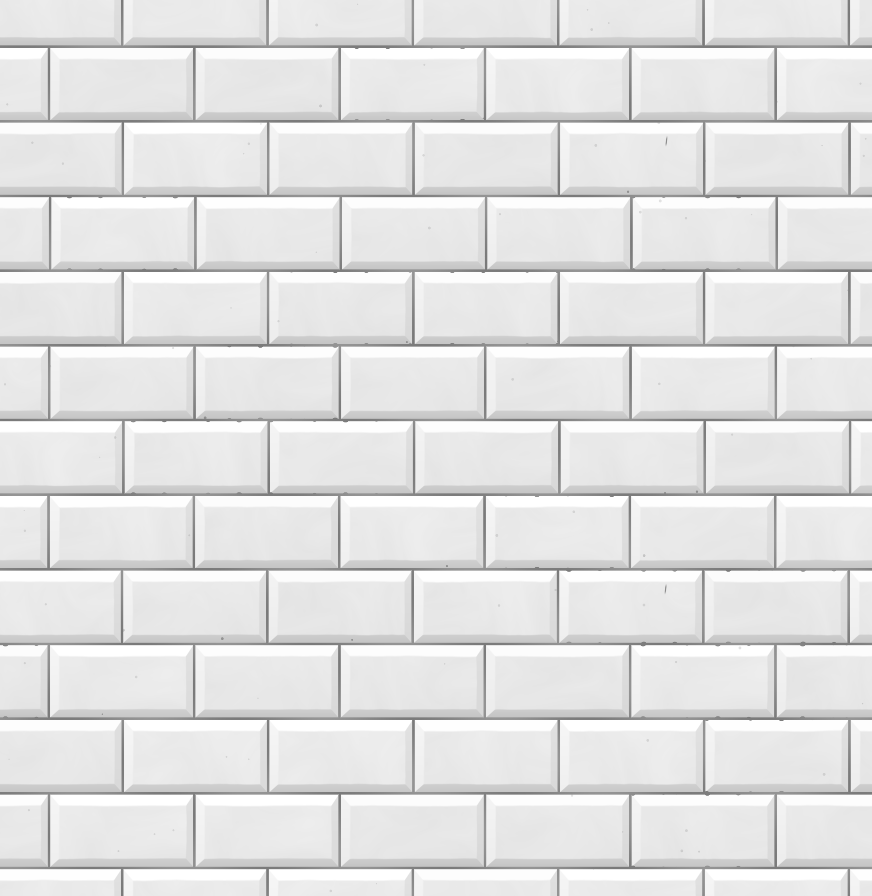
Write a Shadertoy shader that draws this texture.

```glsl
// Glossy white bevelled wall tiles in running bond with thin grey joints and faint wear.

const vec2 GRID = vec2(6.0, 12.0);      // tiles across, rows up
const float ASPECT = 1.945;             // tile width over tile height
const float TAU = 6.2831853;
const float JOINT_HALF = 0.017;         // lengths are in tile heights
const vec4 BEVEL = vec4(0.14, 0.11, 0.125, 0.165); // left, right, bottom, top

const vec3 FACE = vec3(0.910);
const vec3 TOP_LIGHT = vec3(0.995);
const vec3 BOTTOM_SHADE = vec3(0.790);
const vec3 LEFT_LIGHT = vec3(0.945);
const vec3 RIGHT_SHADE = vec3(0.865);
const vec3 JOINT = vec3(0.530);
const vec3 CHIP = vec3(0.450);

float hash(vec2 p) {
    vec3 q = fract(vec3(p.xyx) * 0.1031);
    q += dot(q, q.yzx + 33.33);
    return fract((q.x + q.y) * q.z);
}

// Soft coverage of everything closer than r
float cover(float d, float r, float soft) {
    return 1.0 - smoothstep(r - soft, r + soft, d);
}

// Cloudy glaze from warped sines, about -1 to 1
float glaze(vec2 p, float seed) {
    float s = 0.0, a = 0.5;
    for (int i = 0; i < 4; i++) {
        p = mat2(1.5, 0.9, -0.9, 1.5) * p + seed * 19.0;
        p += 0.6 * sin(p.yx * 1.3);
        s += a * sin(p.x) * sin(p.y);
        a *= 0.65;
    }
    return s;
}

// Sparse pinholes, one candidate in each cell of a wrapping grid
float specks(vec2 uv, float cells, float soft) {
    vec2 g = uv * cells;
    vec2 id = mod(floor(g), cells);
    vec2 centre = 0.2 + 0.6 * vec2(hash(id + 3.0), hash(id + 71.0));
    float present = step(0.955, hash(id + 29.0));
    float radius = mix(0.03, 0.08, hash(id + 47.0));
    return present * cover(length(fract(g) - centre), radius, soft);
}

// Mitred bevels around a flat face; q holds distances to left, right, bottom, top
vec3 tileColor(vec4 q, float wobble, float soft) {
    vec4 d = q / BEVEL;
    float side = min(d.x, d.y), cap = min(d.z, d.w);
    vec3 sideColor = q.x < q.y ? LEFT_LIGHT : RIGHT_SHADE;
    vec3 capColor = q.z < q.w ? BOTTOM_SHADE : TOP_LIGHT;
    sideColor += 0.03 * (q.z - 0.5);
    capColor += q.z < q.w ? 0.04 * (d.z - 0.5) : 0.0;
    vec3 bevel = mix(sideColor, capColor, smoothstep(-soft, soft, side - cap));
    vec3 face = FACE + 0.022 * (q.z - 0.5) + 0.016 * wobble;
    float edge = min(side, cap) + 0.07 * wobble;
    return mix(bevel, face, smoothstep(1.0 - soft, 1.0 + soft, edge));
}

void mainImage(out vec4 fragColor, in vec2 fragCoord) {
    vec2 uv = fragCoord / iResolution.xy;
    float px = GRID.y / iResolution.y;

    // Running bond with a slight shift in every row
    vec2 p = uv * GRID - vec2(0.0, 0.375);
    float row = mod(floor(p.y), GRID.y);
    p.x -= 0.34 + 0.505 * mod(row, 2.0) + 0.012 * (hash(vec2(row, 5.0)) - 0.5);
    vec2 id = vec2(mod(floor(p.x), GRID.x), row);
    vec2 t = fract(p);
    vec4 q = vec4(t.x * ASPECT, (1.0 - t.x) * ASPECT, t.y, 1.0 - t.y);

    // Tile body, each with its own tone and glaze
    float seed = hash(id + 11.0);
    float wobble = glaze(vec2(q.x, q.z) * 1.6, seed);
    vec3 color = tileColor(q, wobble, 0.07 + 2.0 * px);
    color += 0.014 * (seed - 0.5);

    // Hairline crack below the top bevel of a few tiles
    float crackHere = step(abs(mod(row, 6.0) - 3.0), 0.5) * step(mod(id.x + 1.0, 4.0), 0.5);
    float crackX = abs(t.x - 0.74 - 0.06 * (t.y - 0.73)) * ASPECT;
    float crack = cover(crackX, 0.008, px * 0.6) * cover(abs(t.y - 0.735), 0.05, 0.03);
    color = mix(color, CHIP, 0.8 * crack * crackHere);

    // Pinholes, stronger near the bottom edge
    float pinholes = specks(uv, 48.0, 0.5 * px * 48.0 / GRID.y);
    color = mix(color, CHIP, pinholes * mix(0.2, 0.65, cover(q.z, 0.15, 0.1)));

    // Joints, with chipped stretches along the horizontal ones
    float ripple = sin(TAU * (17.0 * uv.x + seed)) * sin(TAU * 41.0 * uv.x);
    float chipped = smoothstep(0.6, 1.0, ripple) * step(0.8, hash(id + 53.0));
    float across = cover(min(q.z, q.w), JOINT_HALF + 0.015 * chipped, 0.5 * px);
    float upright = cover(min(q.x, q.y), JOINT_HALF, 0.5 * px);
    vec3 jointColor = JOINT + 0.05 * sin(TAU * (5.0 * uv.x + 7.0 * uv.y));
    color = mix(color, jointColor, max(across, upright));

    fragColor = vec4(clamp(color, 0.0, 1.0), 1.0);
}
```
